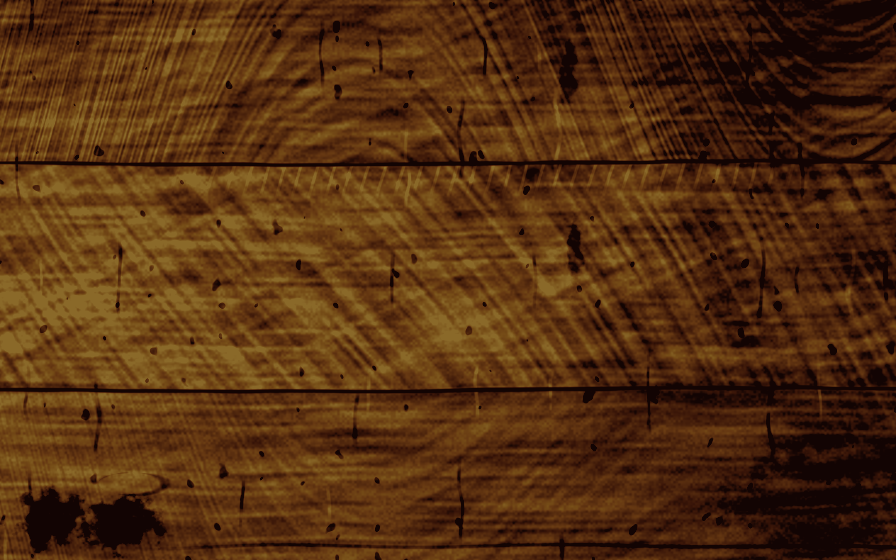
Reproduce this texture procedurally as a WebGL 1 fragment shader.

```glsl
precision highp float;
// Old dark wooden planks: saw marks, grain, holes, knots and a fading side light.
uniform vec2 u_resolution;

#define BOARD_HEIGHT 0.404
#define SEAM_BASE 0.304
#define SEAM_WIDTH 0.0035
#define GRAIN 0.46
#define SAW_MARKS 0.58
#define BLOTCHES 0.55
#define HOLE_CHANCE 0.30
#define SCRATCH_CHANCE 0.38
#define LIGHT 0.86

float hash(vec2 p) {
  return fract(sin(dot(p, vec2(127.1, 311.7))) * 43758.5453);
}

float noise(vec2 p) {
  vec2 i = floor(p), f = fract(p);
  f = f * f * (3.0 - 2.0 * f);
  return mix(mix(hash(i), hash(i + vec2(1, 0)), f.x),
             mix(hash(i + vec2(0, 1)), hash(i + vec2(1, 1)), f.x), f.y);
}

float fbm(vec2 p) {
  float sum = 0.0, amp = 0.5;
  for (int i = 0; i < 4; i++) {
    sum += amp * noise(p);
    p = p * 2.03 + 17.3;
    amp *= 0.5;
  }
  return sum / 0.9375;
}

// Coordinates along and across a direction
vec2 turn(vec2 p, float angle) {
  vec2 d = vec2(cos(angle), sin(angle));
  return vec2(dot(p, d), dot(p, vec2(-d.y, d.x)));
}

// Ragged elliptical mark, 1 inside
float stain(vec2 p, vec2 center, vec2 radius) {
  float d = length((p - center) / radius) + 1.3 * (fbm(p * 45.0) - 0.5);
  return 1.0 - smoothstep(0.65, 1.1, d);
}

// Scattered worm holes, at most one per cell
float holes(vec2 p, float density) {
  vec2 cell = floor(p * density), local = fract(p * density);
  float pick = hash(cell + density);
  vec2 center = 0.3 + 0.4 * vec2(hash(cell + 3.7), hash(cell + 8.1));
  vec2 radius = vec2(0.05, 0.08) * (0.6 + hash(cell + 5.3));
  vec2 q = turn(local - center, 1.4 * (hash(cell + 2.9) - 0.5));
  float d = length(q / radius) + 1.4 * (noise(p * 110.0) - 0.5);
  return step(pick, HOLE_CHANCE) * (1.0 - smoothstep(0.6, 1.2, d));
}

// Upright cracks (negative) and pale scrapes (positive)
float scratches(vec2 p) {
  vec2 grid = p * vec2(6.5, 5.0), cell = floor(grid), local = fract(grid);
  float bend = 0.08 * (noise(p * 22.0) - 0.5);
  float x = abs(local.x + bend - 0.2 - 0.6 * hash(cell + 4.4)) / 6.5;
  float reach = 0.15 + 0.3 * hash(cell + 6.6);
  float mask = (1.0 - smoothstep(0.001, 0.0045, x)) *
               (1.0 - smoothstep(reach * 0.5, reach, abs(local.y - 0.5)));
  float tone = hash(cell + 1.2) < 0.55 ? -0.5 : 0.32;
  return step(hash(cell + 9.5), SCRATCH_CHANCE) * tone * mask * noise(p * 60.0) * 1.6;
}

// Wood colours from shadow (0) to highlight (1)
vec3 woodColor(float t) {
  vec3 c = mix(vec3(0.07, 0.015, 0.012), vec3(0.22, 0.08, 0.03), smoothstep(0.0, 0.25, t));
  c = mix(c, vec3(0.31, 0.15, 0.05), clamp((t - 0.22) / 0.2, 0.0, 1.0));
  c = mix(c, vec3(0.40, 0.22, 0.07), clamp((t - 0.42) / 0.2, 0.0, 1.0));
  c = mix(c, vec3(0.46, 0.30, 0.09), clamp((t - 0.62) / 0.2, 0.0, 1.0));
  return mix(c, vec3(0.54, 0.41, 0.16), clamp((t - 0.82) / 0.25, 0.0, 1.0));
}

void main() {
  vec2 p = gl_FragCoord.xy / u_resolution.y;
  float px = 1.0 / u_resolution.y;

  // Boards, each with its own grain offset and saw direction
  float v = (p.y - SEAM_BASE + 0.008 * (noise(vec2(p.x * 3.0, 4.0)) - 0.5)) / BOARD_HEIGHT;
  float board = floor(v), depth = (1.0 - fract(v)) * BOARD_HEIGHT;
  vec2 w = p + vec2(board * 7.3, 0.025 * fbm(p * 3.0 + board * 5.0));

  // Light falls from the left, dimming to the top and right
  float tone = LIGHT - 0.27 * p.x - 1.0 * pow(p.y - 0.45, 2.0);
  tone -= 0.14 * smoothstep(1.1, 1.6, p.x);

  // Grain, blotches and crossing saw marks
  tone += GRAIN * (noise(w * vec2(6.0, 130.0)) - 0.5);
  tone += GRAIN * (fbm(w * vec2(2.5, 26.0)) - 0.5);
  tone += BLOTCHES * (fbm(w * vec2(3.5, 6.0) + 31.0) - 0.5);
  float angle = board > 0.5 ? 0.7 : -0.95;
  vec2 saw = turn(w, angle + 0.12 * sin(p.x * 3.0));
  float sawFade = (board < -0.5 ? 0.45 : 1.0) * (0.5 + fbm(p * 5.0 + 11.0));
  tone += SAW_MARKS * sawFade * (noise(saw * vec2(7.0, 110.0)) - 0.5);
  tone += 0.4 * sawFade * (noise(turn(w, 0.45) * vec2(5.0, 85.0)) - 0.5);
  tone += 0.22 * (noise(p * 230.0) - 0.5);

  // Row of pale saw teeth under the upper seam
  float tooth = abs(fract((p.x + depth * 0.3) * 32.0 + 0.5 * noise(p * 9.0)) - 0.5);
  float teethArea = step(abs(board), 0.5) * smoothstep(0.2, 0.5, p.x) * (1.0 - smoothstep(1.3, 1.5, p.x));
  tone += 0.3 * teethArea * (1.0 - smoothstep(0.04, 0.14, tooth)) * (1.0 - smoothstep(0.02, 0.07, depth));

  // Wear: scrapes, holes, stains and knots
  tone += scratches(p) + scratches(p * 0.8 + 5.3);
  tone -= 0.6 * max(holes(p, 9.0), holes(p + 3.1, 15.0));
  tone += 0.2 * stain(p, vec2(0.99, 0.5), vec2(0.04, 0.05));
  tone -= 0.5 * stain(p, vec2(1.027, 0.55), vec2(0.014, 0.07));
  tone -= 0.4 * stain(p, vec2(1.015, 0.86), vec2(0.016, 0.06));
  tone -= 0.2 * stain(p, vec2(1.42, 0.1), vec2(0.12, 0.1));
  for (int i = 0; i < 2; i++)
    tone -= 0.8 * stain(p, vec2(0.09 + 0.13 * float(i), 0.07), vec2(0.062, 0.05));
  float ring = abs(length((p - vec2(0.235, 0.136)) / vec2(0.06, 0.02)) - 1.0);
  tone -= 0.5 * (1.0 - smoothstep(0.08, 0.3, ring + 0.3 * noise(p * 50.0)));

  // Seams with a worn lip, and a thin crack near the bottom
  float seam = min(depth, BOARD_HEIGHT - depth);
  float width = SEAM_WIDTH * (0.6 + 0.8 * noise(vec2(p.x * 14.0, board)));
  tone += 0.14 * (1.0 - smoothstep(0.005, 0.014, depth)) * noise(p * vec2(25.0, 80.0));
  tone -= 0.18 * (1.0 - smoothstep(0.0, 0.02, seam));
  float crack = abs(p.y - 0.022 - 0.012 * (noise(vec2(p.x * 4.0, 2.0)) - 0.5));
  tone -= 0.4 * smoothstep(0.2, 0.5, p.x) * (1.0 - smoothstep(0.001, 0.003 + px, crack));
  tone = mix(clamp(tone, 0.0, 1.1), 0.0, 1.0 - smoothstep(width - px, width + px, seam));

  gl_FragColor = vec4(woodColor(tone), 1.0);
}
```
